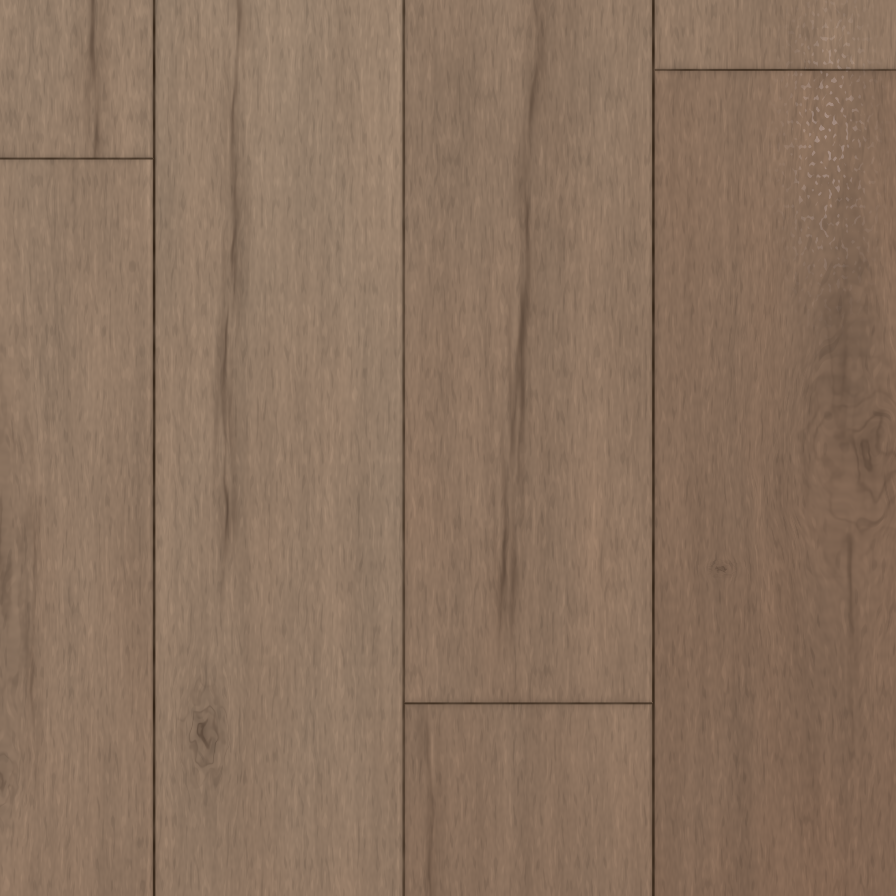
Write a WebGL 1 fragment shader that draws this texture.

```glsl
precision highp float;
uniform vec2 u_resolution;

vec2 gradient(vec2 cell) {
  float a = 6.2832 * fract(sin(dot(cell, vec2(127.1, 311.7))) * 43758.55);
  return vec2(cos(a), sin(a));
}

float noise(vec2 p) {
  vec2 i = floor(p), f = fract(p);
  vec2 u = f * f * f * (f * (f * 6.0 - 15.0) + 10.0);
  vec2 e = vec2(1.0, 0.0);
  float low = mix(dot(gradient(i), f), dot(gradient(i + e), f - e), u.x);
  float high = mix(dot(gradient(i + e.yx), f - e.yx), dot(gradient(i + 1.0), f - 1.0), u.x);
  return mix(low, high, u.y);
}

float fbm(vec2 p) {
  float sum = 0.0, amp = 0.6;
  for (int i = 0; i < 4; i++) {
    sum += amp * noise(p);
    p = p * 2.03 + 11.7;
    amp *= 0.55;
  }
  return sum;
}

// Mineral streak: a thin ragged core inside a fibrous halo, tapering at both ends
float streak(vec2 p, vec2 foot, vec2 head, float width) {
  float t = (p.y - foot.y) / (head.y - foot.y);
  float wander = 0.009 * noise(vec2(head.x * 40.0, p.y * 6.0));
  wander += 0.003 * noise(vec2(p.y * 27.0, head.x * 70.0));
  float d = (p.x - mix(foot.x, head.x, t) - wander) / width;
  d += 0.7 * noise(p * vec2(190.0, 24.0));
  float fibre = clamp(0.8 + 1.8 * noise(p * vec2(150.0, 7.0)), 0.0, 1.5);
  float broken = clamp(0.7 + 1.6 * noise(vec2(head.x * 90.0, p.y * 13.0)), 0.1, 1.2);
  float taper = smoothstep(0.0, 0.2, t) * (1.0 - smoothstep(0.88, 1.0, t));
  return taper * (0.6 * broken * exp(-2.5 * d * d) + 0.32 * fibre * exp(-0.08 * d * d));
}

// Knot: pushes the grain aside and returns the darkness of its rings
float knot(vec2 p, vec2 centre, vec2 size, float rings, inout vec2 grain) {
  vec2 q = (p - centre) / size;
  q += 0.4 * vec2(noise(q * 1.7 + centre * 30.0), noise(q * 1.9 + 8.0));
  float r = length(q);
  grain.x -= 0.7 * size.x * q.x * exp(-0.5 * r * r);
  float ring = 0.5 + 0.5 * sin(r * rings + 4.0 * noise(q * 2.5) + noise(p * 120.0));
  return exp(-0.8 * r * r) * (0.55 * pow(ring, 4.0) + 0.15) + 0.45 * exp(-9.0 * r * r);
}

void main() {
  vec2 uv = gl_FragCoord.xy / u_resolution;
  float pixel = 1.0 / min(u_resolution.x, u_resolution.y);

  // Plank layout: equal columns with staggered end joints
  float column = (uv.x + 0.1066) / 0.2786;
  float plank = floor(column);
  float joint = plank < 0.5 ? 0.823 : plank < 1.5 ? 2.0 : plank < 2.5 ? 0.215 : 0.922;
  float above = step(joint, uv.y);
  float id = plank + 4.0 * above;

  // Knots bend the grain before it is sampled
  vec2 grain = uv;
  float dark = 0.0;
  if (plank == 1.0) dark += knot(uv, vec2(0.229, 0.18), vec2(0.021, 0.042), 11.0, grain);
  if (plank == 3.0 && above < 0.5) {
    dark += 0.7 * knot(uv, vec2(0.97, 0.49), vec2(0.062, 0.09), 17.0, grain);
    dark += 0.35 * knot(uv, vec2(0.935, 0.59), vec2(0.045, 0.24), 9.0, grain);
    dark += 0.8 * knot(uv, vec2(0.806, 0.365), vec2(0.012, 0.007), 6.0, grain);
  }
  if (plank == 0.0 && above < 0.5) {
    dark += 0.6 * knot(uv, vec2(0.0, 0.13), vec2(0.018, 0.035), 9.0, grain);
    dark += 0.5 * knot(uv, vec2(0.0, 0.38), vec2(0.035, 0.17), 8.0, grain);
  }

  // Long streaks
  dark += streak(uv, vec2(0.246, 0.29), vec2(0.268, 1.12), 0.0035);
  dark += 0.5 * streak(uv, vec2(0.252, 0.36), vec2(0.262, 0.75), 0.003);
  dark += streak(uv, vec2(0.558, 0.22), vec2(0.608, 1.12), 0.0037);
  dark += 0.5 * streak(uv, vec2(0.566, 0.24), vec2(0.590, 0.70), 0.005);
  dark += 0.7 * streak(uv, vec2(0.035, 0.08), vec2(0.042, 0.47), 0.003);
  if (plank == 0.0 && above > 0.5) dark += streak(uv, vec2(0.108, 0.78), vec2(0.101, 1.1), 0.004);
  if (plank == 2.0 && above < 0.5) dark += 0.8 * streak(uv, vec2(0.481, -0.1), vec2(0.477, 0.23), 0.004);
  if (plank == 3.0) dark += 0.6 * streak(uv, vec2(0.95, 0.12), vec2(0.948, 0.42), 0.004);

  // Base tone per plank, deepening toward the lower right
  float depth = plank < 0.5 ? 0.27 : plank < 1.5 ? 0.16 : plank < 2.5 ? 0.4 : 0.66 - 0.2 * above;
  depth += 0.3 * (0.5 - uv.y) + 0.4 * max(plank - 2.0, 0.0) * (uv.x - 0.86);
  vec3 color = mix(vec3(0.59, 0.502, 0.422), vec3(0.475, 0.368, 0.296), depth);

  // Grain from broad bands down to short pores and pale flecks
  grain.x += id * 7.31;
  float figure = 0.12 * fbm(grain * vec2(18.0, 1.6)) + 0.06 * noise(grain * vec2(75.0, 4.0));
  figure += 0.05 * noise(grain * vec2(210.0, 17.0)) + 0.05 * noise(grain * vec2(330.0, 110.0));
  float pore = noise(grain * vec2(240.0, 42.0) + 5.0);
  figure += 0.05 * smoothstep(0.2, 0.4, pore) - 0.06 * smoothstep(0.2, 0.4, -pore);
  color *= 1.0 + figure;
  color += vec3(-0.008, 0.002, 0.006) * fbm(grain * vec2(9.0, 3.0) + 40.0);
  color = mix(color, vec3(0.28, 0.215, 0.17), clamp(dark, 0.0, 1.0) * 0.62);

  // Cool glints on the upper right board
  float glare = exp(-pow((uv.x - 0.925) / 0.04, 2.0) - pow((uv.y - 0.84) / 0.13, 2.0));
  color += vec3(0.11, 0.12, 0.15) * glare * smoothstep(0.15, 0.4, noise(uv * vec2(210.0, 150.0)));

  // Seams: soft bevel shade, pale lip and an uneven dark gap
  float side = (column - floor(column + 0.5)) * 0.2786;
  float end = uv.y - joint;
  float edge = min(abs(side), abs(end));
  bool atSide = abs(side) < abs(end);
  color *= 1.0 - 0.16 * exp(-edge / 0.003);
  color *= 1.0 + 0.06 * exp(-pow((side + 0.0055) / 0.002, 2.0));
  float strength = !atSide ? 0.66 : abs(column - 2.0) < 0.5 ? 0.55 : 0.85;
  strength *= 0.92 + 0.5 * noise(uv * 45.0);
  float width = atSide ? 0.0011 : 0.0008;
  float gap = 1.0 - smoothstep(width - 0.5 * pixel, width + pixel, edge);
  color = mix(color, vec3(0.19, 0.135, 0.085), gap * clamp(strength, 0.0, 1.0));

  gl_FragColor = vec4(color, 1.0);
}
```
